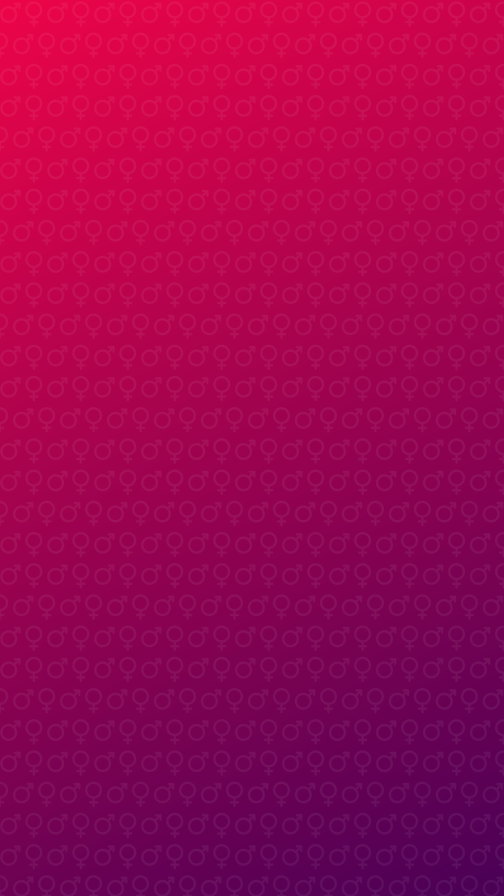
Give the GLSL for this pattern, as a Shadertoy shader.

```glsl
float segment(vec2 p, vec2 a, vec2 b) {
    vec2 ap = p - a, ab = b - a;
    return length(ap - ab * clamp(dot(ap, ab) / dot(ab, ab), 0.0, 1.0));
}

float ring(vec2 p) {
    return abs(length(p) - 0.235);
}

// Ring with a cross below
float venus(vec2 p) {
    float stem = segment(p, vec2(0.0, -0.235), vec2(0.0, -0.5));
    float bar = segment(p, vec2(-0.11, -0.39), vec2(0.11, -0.39));
    return min(ring(p), min(stem, bar));
}

// Ring with an arrow to the upper right
float mars(vec2 p) {
    vec2 tip = vec2(0.345);
    float shaft = segment(p, vec2(0.166), tip);
    float head = min(segment(p, tip, tip - vec2(0.14, 0.0)),
                     segment(p, tip, tip - vec2(0.0, 0.14)));
    return min(ring(p), min(shaft, head));
}

void mainImage(out vec4 fragColor, in vec2 fragCoord) {
    // Distance from the top left corner, in canvas heights
    vec2 uv = vec2(fragCoord.x, iResolution.y - fragCoord.y) / iResolution.y;

    // Slanted background gradient
    vec2 slope = vec2(0.382, 0.785);
    float t = dot(uv, slope) / dot(vec2(iResolution.x / iResolution.y, 1.0), slope);
    vec3 color = mix(vec3(0.93, 0.016, 0.282), vec3(0.286, 0.003, 0.338), t);

    // Rows of symbol pairs, every third row shifted sideways
    vec2 grid = uv * 28.71 + vec2(0.0, 0.05);
    float row = floor(grid.y);
    float shift = mod(row, 3.0) == 1.0 ? 0.41 : 0.0;
    vec2 cell = vec2(mod(grid.x - 0.734 - shift, 1.505) - 0.35,
                     0.368 - fract(grid.y));
    float d = min(venus(cell), mars(cell - vec2(0.7, -0.15))) - 0.037;

    // Faint white strokes with soft edges
    float softness = 21.0 / iResolution.y;
    float stroke = 1.0 - smoothstep(-softness, softness, d);
    fragColor = vec4(mix(color, vec3(1.0), 0.06 * stroke), 1.0);
}
```
